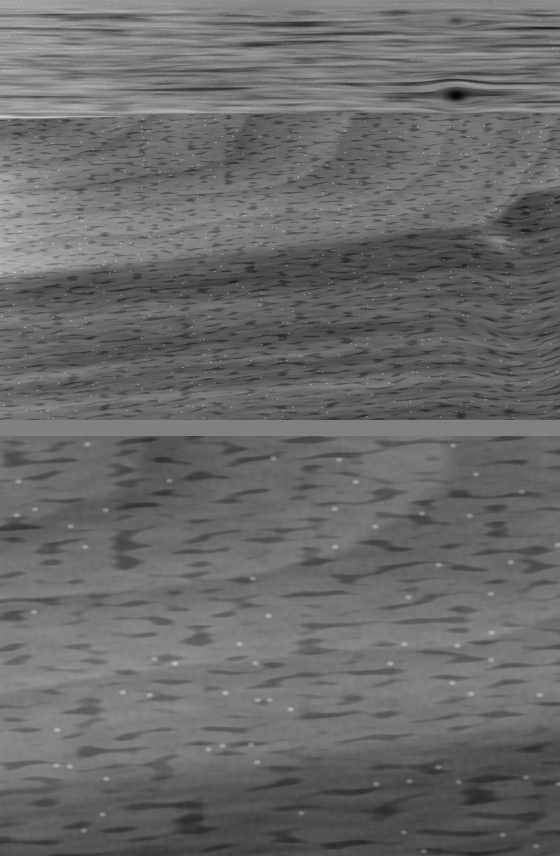
Top, the full canvas; bottom, a detail of the centre.
Give the GLSL for this texture, as a Shadertoy shader.

```glsl
// Grey walnut boards: a streaky plank above an arched grain that sweeps over a dark board.

const vec2 BIG_KNOT = vec2(1.085, 0.771);
const vec2 SMALL_KNOT = vec2(1.085, 0.951);
const vec2 SWIRL = vec2(1.19, 0.425);

float hash(vec2 p) {
    vec3 q = fract(p.xyx * 0.1031);
    q += dot(q, q.yzx + 33.33);
    return fract((q.x + q.y) * q.z);
}

float corner(vec2 cell, vec2 offset) {
    float angle = 6.2832 * hash(cell);
    return dot(vec2(cos(angle), sin(angle)), offset);
}

// Gradient noise, roughly -0.7 to 0.7
float noise(vec2 p) {
    vec2 i = floor(p), f = fract(p), e = vec2(0.0, 1.0);
    vec2 w = f * f * f * (f * (f * 6.0 - 15.0) + 10.0);
    float low = mix(corner(i, f), corner(i + e.yx, f - e.yx), w.x);
    float high = mix(corner(i + e.xy, f - e.xy), corner(i + e.yy, f - e.yy), w.x);
    return mix(low, high, w.y);
}

float fbm(vec2 p) {
    float sum = 0.0, gain = 1.0;
    for (int i = 0; i < 3; i++) {
        sum += gain * noise(p);
        p = p * 2.03 + 17.3;
        gain *= 0.5;
    }
    return sum;
}

float softMin(float a, float b, float k) {
    float h = max(k - abs(a - b), 0.0) / k;
    return min(a, b) - h * h * k * 0.25;
}

float blob(vec2 p, vec2 centre, vec2 size) {
    vec2 d = (p - centre) / size;
    return exp(-dot(d, d));
}

// Spreads the grain so that it flows around a knot
vec2 partGrain(vec2 p, vec2 centre, vec2 size) {
    return p - vec2(0.0, 0.8 * (p.y - centre.y) * blob(p, centre, size));
}

// Short dark pores lying along the grain
float pores(vec2 p, vec2 frequency) {
    return smoothstep(0.06, 0.46, noise(p * frequency));
}

float specks(vec2 p, float density, float share) {
    vec2 cell = floor(p * density), f = fract(p * density);
    vec2 centre = 0.25 + 0.5 * vec2(hash(cell + 3.7), hash(cell + 71.0));
    float reach = length((f - centre) * vec2(0.75, 1.1));
    return step(hash(cell + 140.0), share) * (1.0 - smoothstep(0.04, 0.22, reach));
}

float streakyPlank(vec2 p) {
    vec2 q = partGrain(p, BIG_KNOT, vec2(0.06, 0.035));
    q = partGrain(q, SMALL_KNOT, vec2(0.04, 0.018));
    q.y += 0.006 * noise(p * vec2(2.0, 7.0));
    float tone = 0.485 + 0.10 * noise(q * vec2(1.6, 36.0));
    tone += 0.15 * noise(q * vec2(3.0, 92.0) + 9.0) + 0.09 * noise(q * vec2(14.0, 165.0) + 31.0);
    tone -= 0.20 * smoothstep(0.1, 0.45, noise(q * vec2(2.2, 68.0) + 57.0));
    tone -= 0.11 * pores(q + 4.0, vec2(9.0, 125.0));
    tone = mix(tone, 0.53 + 0.07 * noise(q * vec2(4.0, 120.0)), smoothstep(0.972, 0.985, p.y));
    tone += 0.08 * blob(p, BIG_KNOT, vec2(0.05, 0.022)) - 0.27 * blob(p, BIG_KNOT, vec2(0.022, 0.014));
    tone -= 0.16 * blob(p, SMALL_KNOT, vec2(0.016, 0.006));
    return tone + 0.12 * exp(-p.x / 0.3);
}

// Arched growth bands: flat near the lower edge, bending upwards to the right
float archedGrain(vec2 p, float height) {
    float side = 0.242 * (1.2 - p.x) + 0.18 * height;
    float field = softMin(height, side, 0.05) + 0.014 * fbm(p * vec2(4.0, 9.0));
    float ring = fract(field * 15.0 + 0.35 * noise(vec2(field * 11.0, 2.5)));
    float line = smoothstep(0.55, 0.93, ring) * (1.0 - smoothstep(0.93, 1.0, ring));
    float tone = 0.475 + 0.12 * noise(vec2(p.x * 0.8, field * 22.0)) + 0.05 * fbm(p * vec2(3.0, 7.0));
    tone -= 0.07 * line + 0.09 * blob(p, vec2(0.32, 0.64), vec2(0.2, 0.08));
    tone -= 0.13 * pores(p - vec2(0.0, 0.05 * p.x), vec2(34.0, 155.0));
    float glow = exp(-p.x / 0.24) * smoothstep(0.72, 0.5, p.y);
    return tone + 0.20 * glow + 0.04 * noise(p * vec2(30.0, 130.0) + 80.0);
}

float darkBoard(vec2 p, float height) {
    float dip = 0.035 * blob(p, vec2(1.26, 0.2), vec2(0.12, 0.3));
    float flow = p.y - 0.085 * p.x + dip + 0.008 * fbm(p * vec2(3.0, 6.0));
    vec2 q = vec2(p.x, flow);
    float tone = 0.36 + 0.11 * noise(q * vec2(0.9, 19.0) + 5.0) + 0.08 * noise(q * vec2(3.0, 60.0));
    tone += 0.07 * noise(q * vec2(15.0, 130.0) + 23.0) - 0.12 * pores(q + 2.0, vec2(26.0, 135.0));
    tone += 0.07 * blob(vec2(flow), vec2(0.02), vec2(0.02)) + 0.05 * blob(vec2(flow), vec2(0.1), vec2(0.015));
    tone -= (0.03 + 0.07 * smoothstep(0.2, 0.8, p.x)) * exp(min(height, 0.0) / 0.07);
    return tone + 0.08 * exp(-p.x / 0.25);
}

void mainImage(out vec4 fragColor, in vec2 fragCoord) {
    vec2 p = fragCoord / iResolution.y;

    // Rising border of the dark board, lifted beside the swirl
    float edge = 0.34 + 0.108 * p.x + 0.07 * smoothstep(1.14, 1.27, p.x);
    float height = p.y - edge - 0.008 * noise(p * vec2(5.0, 3.0));
    float tone = mix(darkBoard(p, height), archedGrain(p, height), smoothstep(-0.018, 0.012, height));

    // Pale diagonal swirl with a dark hollow
    vec2 d = mat2(0.88, 0.47, -0.47, 0.88) * (p - SWIRL);
    d = vec2(dot(p - SWIRL, vec2(0.88, -0.47)), dot(p - SWIRL, vec2(0.47, 0.88)));
    tone += 0.15 * blob(d, vec2(0.0), vec2(0.06, 0.022)) - 0.10 * blob(p, vec2(1.225, 0.408), vec2(0.022, 0.014));
    tone -= 0.06 * blob(p, vec2(1.26, 0.47), vec2(0.04, 0.05));

    // Upper plank and its pale seam
    float seam = 0.717 + 0.014 * smoothstep(0.0, 0.7, p.x) + 0.002 * noise(p * vec2(6.0, 2.0));
    tone -= 0.07 * exp(-abs(p.y - seam) / 0.008);
    tone = mix(tone, streakyPlank(p), smoothstep(-0.003, 0.003, p.y - seam));
    float fade = mix(0.22, 0.07, smoothstep(0.3, 1.0, p.x));
    tone += fade * blob(vec2(p.y), vec2(seam + 0.008), vec2(0.011));

    // Bright dust and fine surface grain
    tone += 0.17 * specks(p, 75.0, 0.09) * (1.0 - 0.6 * smoothstep(0.7, 0.74, p.y));
    tone += 0.025 * noise(p * 190.0);
    fragColor = vec4(vec3(clamp(tone, 0.0, 1.0)), 1.0);
}
```
